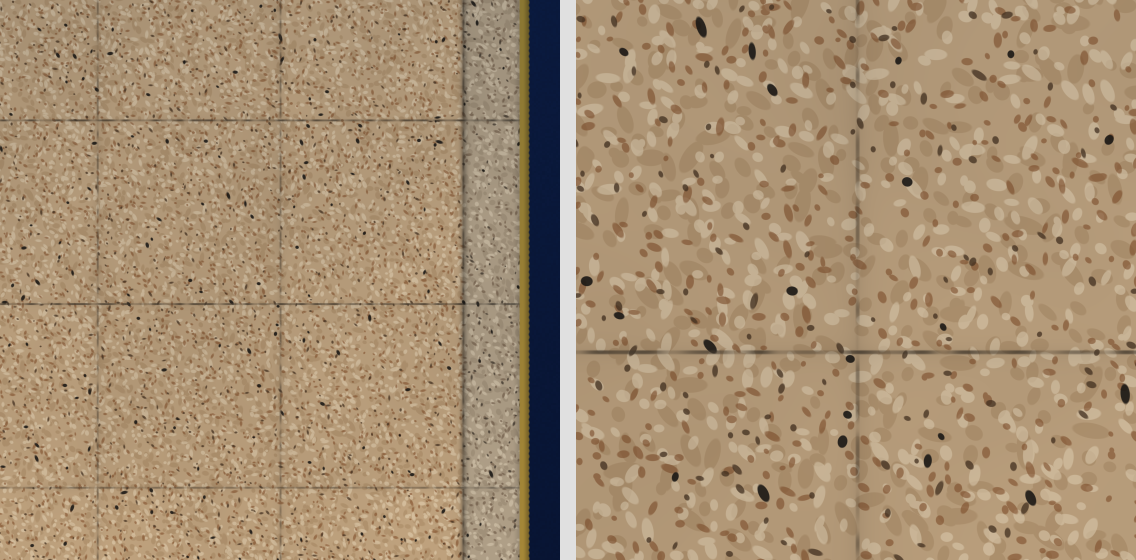
Left, the full canvas; right, a detail of the centre.
A WebGL 1 fragment shader for this texture:

```glsl
precision highp float;
// Speckled terrazzo floor tiles with thin joints, a grey border, a gold trim and a navy band.
uniform vec2 u_resolution;

vec2 hash2(vec2 p) {
  vec3 q = fract(p.xyx * vec3(0.1031, 0.1030, 0.0973));
  q += dot(q, q.yzx + 33.33);
  return fract((q.xx + q.yz) * q.zy);
}

// Coverage of elongated stone chips, one candidate per jittered cell
float chips(vec2 p, float cells, float share, float radius, float seed) {
  vec2 q = p * cells;
  float blur = 0.7 * cells / u_resolution.y;
  float cover = 0.0;
  for (int j = -1; j <= 1; j++) {
    for (int i = -1; i <= 1; i++) {
      vec2 cell = floor(q) + vec2(float(i), float(j));
      vec2 center = hash2(cell + seed);
      vec2 traits = hash2(cell + seed + 57.3);
      float angle = 0.6 + 2.4 * (traits.y - 0.5);
      vec2 d = q - cell - center;
      d = mat2(cos(angle), -sin(angle), sin(angle), cos(angle)) * d;
      d.y *= 0.4 + 0.5 * center.x;
      float r = radius * (0.55 + 0.45 * center.y);
      float chip = 1.0 - smoothstep(r - blur, r + blur, length(d));
      cover = max(cover, chip * step(traits.x, share));
    }
  }
  return cover;
}

// Soft large-scale staining
float stain(vec2 p) {
  return sin(p.x * 9.0 + 2.0 * sin(p.y * 5.0)) * 0.5
       + sin(p.y * 17.0 + 2.0 * sin(p.x * 13.0)) * 0.3
       + sin(p.x * 41.0 + 3.0 * sin(p.y * 23.0)) * 0.2;
}

vec3 terrazzo(vec2 p) {
  vec3 stone = vec3(0.695, 0.598, 0.475);
  stone = mix(stone, vec3(0.60, 0.49, 0.36), 0.50 * chips(p, 75.0, 0.60, 0.38, 11.0));
  stone = mix(stone, vec3(0.82, 0.76, 0.66), 0.60 * chips(p, 88.0, 0.55, 0.32, 140.0));
  stone = mix(stone, vec3(0.48, 0.30, 0.17), 0.62 * chips(p, 98.0, 0.38, 0.24, 260.0));
  stone = mix(stone, vec3(0.25, 0.18, 0.12), 0.75 * chips(p, 82.0, 0.16, 0.17, 390.0));
  return mix(stone, vec3(0.10, 0.09, 0.08), 0.90 * chips(p, 32.0, 0.17, 0.095, 520.0));
}

void main() {
  vec2 p = gl_FragCoord.xy / u_resolution;
  float pixel = 1.0 / u_resolution.x;
  vec2 tile = (p - vec2(0.1745, 0.129)) / vec2(0.3265, 0.328);

  // Stone with tile-to-tile tone and a warmer, brighter lower edge
  vec3 color = terrazzo(p);
  color *= 0.985 + 0.03 * hash2(floor(tile) + 8.0).x + 0.025 * stain(p);
  color *= mix(vec3(1.06, 1.045, 1.02), vec3(0.97, 0.975, 0.98), p.y);

  // Joints: crisp across, faint and broken down
  vec2 gap = abs(fract(tile + 0.5) - 0.5) * 0.327;
  vec2 line = 1.0 - smoothstep(vec2(0.0004), vec2(0.0012 + pixel), gap);
  float worn = 0.65 + 0.35 * sin(p.x * 31.0 + 4.0 * sin(p.x * 57.0));
  float broken = 0.55 + 0.45 * sin(p.y * 43.0 + 3.0 * sin(p.y * 91.0));
  float across = line.y * mix(0.45, 0.75, smoothstep(0.2, 0.4, p.y)) * worn;
  color = mix(color, vec3(0.27, 0.23, 0.18), max(across, line.x * 0.45 * broken));
  color *= 1.0 - 0.07 * exp(-gap.x * 160.0) - 0.05 * exp(-gap.y * 200.0);

  // Grey border beyond a soft shadow
  float border = smoothstep(0.822, 0.832, p.x);
  vec3 grey = vec3(dot(color, vec3(0.3, 0.59, 0.11))) * vec3(1.06, 1.0, 0.89);
  color = mix(color, grey * 0.95, border * 0.65);
  color *= 1.0 - 0.23 * exp(-pow((p.x - 0.828) / 0.006, 2.0));
  color *= 1.0 - 0.15 * smoothstep(0.915, 0.930, p.x);

  // Gold trim with a bevel, then the navy band with a slightly ragged edge
  vec3 gold = mix(vec3(0.60, 0.49, 0.20), vec3(0.50, 0.43, 0.18), p.y);
  gold *= 1.08 - 0.30 * smoothstep(0.933, 0.946, p.x);
  color = mix(color, gold, smoothstep(0.928 - pixel, 0.928 + pixel, p.x));
  float edge = 0.945 + 0.0006 * sin(p.y * 620.0);
  vec3 navy = mix(vec3(0.03, 0.08, 0.20), vec3(0.04, 0.10, 0.24), p.y);
  navy *= 0.97 + 0.06 * hash2(floor(p * 256.0)).x;
  color = mix(color, navy, smoothstep(edge - pixel, edge + pixel, p.x));

  gl_FragColor = vec4(color, 1.0);
}
```
